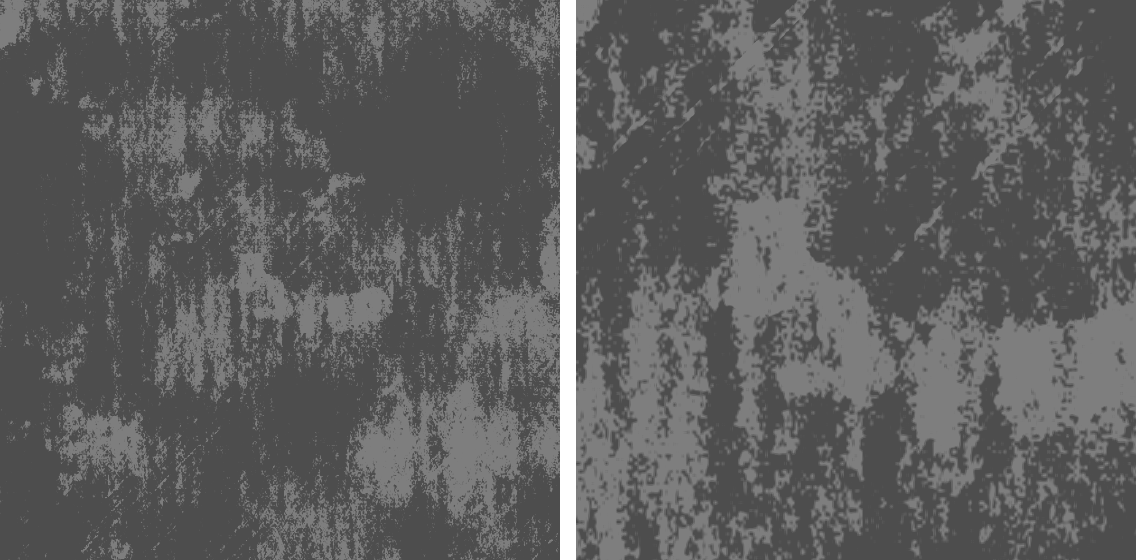
Left, the full canvas; right, a detail of the centre.
This texture is drawn by a WebGL 2 fragment shader. Its source:

```glsl
#version 300 es
precision highp float;

// Worn grey paint: a dark coat rubbed away in speckled, vertically streaked patches.
// Cloud, streak, chip and scratch noises set the local wear; fine grain, averaged
// over a few taps, decides which specks of the lighter base show through.

uniform vec2 u_resolution;
out vec4 fragColor;

const vec3 COAT_COLOR = vec3(0.302);
const vec3 BASE_COLOR = vec3(0.495);

const float CLOUD_SCALE = 6.0;
const float CHIP_SCALE = 9.0;
const vec2 STREAK_SCALE = vec2(62.0, 9.0);
const vec2 CLUMP_SCALE = vec2(190.0, 115.0);
const vec2 GRAIN_SCALE = vec2(620.0, 430.0);
const vec2 SCRATCH_SCALE = vec2(9.0, 170.0);
const float SCRATCH_ANGLE = 0.8;

const float CLOUD_AMOUNT = 2.2;
const float CHIP_AMOUNT = 0.5;
const float STREAK_AMOUNT = 1.2;
const float CLUMP_AMOUNT = 0.6;
const float GRAIN_AMOUNT = 0.8;
const float SCRATCH_AMOUNT = 0.3;
const float BAND_AMOUNT = 0.15;    // extra wear toward the top and bottom
const float COAT_STRENGTH = 0.32;  // higher keeps more of the dark coat
const float EDGE_SOFTNESS = 0.1;
const float TAP_SPACING = 1.0 / 1024.0;
const float TAU = 6.28319;

float hash(vec2 p) {
    return fract(sin(dot(p, vec2(127.1, 311.7))) * 43758.5453);
}

float valueNoise(vec2 p) {
    vec2 cell = floor(p);
    vec2 f = fract(p);
    f = f * f * (3.0 - 2.0 * f);
    float low = mix(hash(cell), hash(cell + vec2(1.0, 0.0)), f.x);
    float high = mix(hash(cell + vec2(0.0, 1.0)), hash(cell + vec2(1.0)), f.x);
    return mix(low, high, f.y);
}

// Layered noise, normalised to 0..1
float fbm(vec2 p) {
    float sum = 0.0;
    float weight = 0.5;
    float total = 0.0;
    for (int i = 0; i < 5; i++) {
        sum += weight * valueNoise(p);
        total += weight;
        weight *= 0.5;
        p = p * 2.03 + vec2(17.3, 9.1);
    }
    return sum / total;
}

// Thin diagonal lines, confined to a few regions
float scratches(vec2 uv) {
    vec2 along = vec2(cos(SCRATCH_ANGLE), sin(SCRATCH_ANGLE));
    vec2 across = vec2(-along.y, along.x);
    vec2 p = vec2(dot(uv, along), dot(uv, across)) * SCRATCH_SCALE;
    float line = smoothstep(0.7, 0.85, valueNoise(p + 40.0));
    return line * smoothstep(0.52, 0.65, fbm(uv * 5.0 + 71.0));
}

// Broad wear, before the fine grain
float wearLevel(vec2 uv) {
    float wear = CLOUD_AMOUNT * (fbm(uv * CLOUD_SCALE + 3.7) - 0.5);
    wear += STREAK_AMOUNT * (fbm(uv * STREAK_SCALE + 23.0) - 0.5);
    wear += CHIP_AMOUNT * smoothstep(0.66, 0.72, fbm(uv * CHIP_SCALE + 51.0));
    wear += SCRATCH_AMOUNT * scratches(uv);
    wear += BAND_AMOUNT * cos(TAU * uv.y);
    return wear - COAT_STRENGTH;
}

// Share of base showing at one point
float exposedBase(vec2 uv, float wear) {
    float clump = valueNoise(uv * CLUMP_SCALE + 13.0) - 0.5;
    float grain = valueNoise(uv * GRAIN_SCALE + 5.0) - 0.5;
    float level = wear + CLUMP_AMOUNT * clump + GRAIN_AMOUNT * grain;
    return smoothstep(-EDGE_SOFTNESS, EDGE_SOFTNESS, level);
}

void main() {
    vec2 uv = gl_FragCoord.xy / u_resolution;
    float wear = wearLevel(uv);

    // Average a small grid of taps to smooth the grain edges
    float exposed = 0.0;
    for (int i = 0; i < 4; i++) {
        vec2 offset = vec2(float(i % 2), float(i / 2)) - 0.5;
        exposed += 0.25 * exposedBase(uv + offset * TAP_SPACING, wear);
    }

    fragColor = vec4(mix(COAT_COLOR, BASE_COLOR, exposed), 1.0);
}
```
